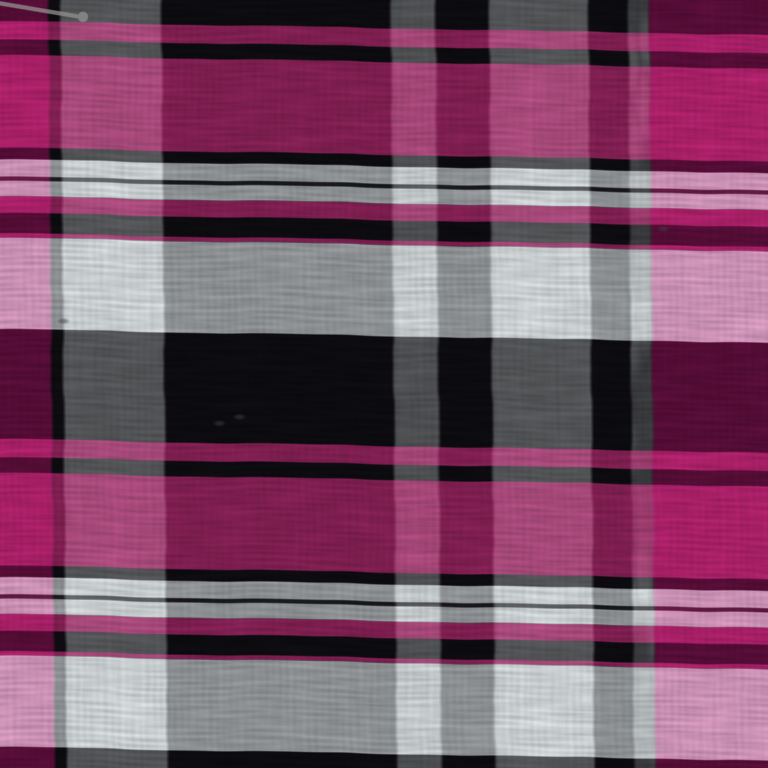
This texture is drawn by a three.js fragment shader. Its source:

```glsl
varying vec2 vUv;

const float REPEAT = 0.544;       // height of one weft repeat
const float FIRST_EDGE = 0.4285;  // top of the wide black band at the left edge
const float WEFT_TILT = 0.018;
const float WARP_TILT = 0.008;
const float WEFT_SOFT = 0.0028;
const float WARP_SOFT = 0.0065;
const float STREAK_DEPTH = 0.13;
const float THREAD_DEPTH = 0.025;

// Thread colours; weft alpha is how strongly it covers the warp
const vec4 WEFT_BLACK = vec4(0.045, 0.040, 0.055, 0.63);
const vec4 WEFT_PINK = vec4(0.62, 0.14, 0.385, 0.78);
const vec4 WEFT_WHITE = vec4(0.79, 0.81, 0.82, 0.68);
const vec3 WARP_BLACK = vec3(0.055, 0.050, 0.065);
const vec3 WARP_PINK = vec3(0.82, 0.07, 0.48);
const vec3 WARP_WHITE = vec3(0.79, 0.82, 0.82);
const vec3 PIN_STEEL = vec3(0.58, 0.57, 0.56);

vec2 hash2(vec2 p) {
  return fract(sin(vec2(dot(p, vec2(127.1, 311.7)), dot(p, vec2(269.5, 183.3)))) * 4375.85);
}

// Distance to the nearest scattered cell point
float cellular(vec2 p) {
  vec2 cell = floor(p);
  float nearest = 2.0;
  for (int j = -1; j <= 1; j++) {
    for (int i = -1; i <= 1; i++) {
      vec2 c = cell + vec2(float(i), float(j));
      nearest = min(nearest, length(c + hash2(c) - p));
    }
  }
  return nearest;
}

float band(float x, float start, float end, float soft) {
  float h = 0.5 * soft;
  return smoothstep(start - h, start + h, x) - smoothstep(end - h, end + h, x);
}

float weftBand(float t, float start, float end) {
  return band(t, start, end, WEFT_SOFT);
}

float warpBand(float x, float start, float end) {
  return band(x, start, end, WARP_SOFT);
}

float segment(vec2 p, vec2 a, vec2 b) {
  vec2 d = b - a;
  return length(p - a - d * clamp(dot(p - a, d) / dot(d, d), 0.0, 1.0));
}

// Horizontal stripes, measured down from the top of the wide black band
vec4 weftColor(float t) {
  float pink = weftBand(t, 0.143, 0.167) + weftBand(t, 0.187, 0.308)
             + weftBand(t, 0.371, 0.393) + weftBand(t, 0.419, 0.425);
  float white = weftBand(t, 0.323, 0.371) + weftBand(t, 0.425, REPEAT);
  vec4 color = mix(WEFT_BLACK, WEFT_PINK, clamp(pink, 0.0, 1.0));
  color = mix(color, WEFT_WHITE, clamp(white, 0.0, 1.0));
  return mix(color, WEFT_BLACK, 0.9 * weftBand(t, 0.3455, 0.3510));
}

// Vertical stripes across the whole width
vec3 warpColor(float x, float wear) {
  float pink = warpBand(x, -0.1, 0.067) + warpBand(x, 0.849, 1.1);
  float white = warpBand(x, 0.083, 0.214) + 0.92 * warpBand(x, 0.513, 0.571)
              + warpBand(x, 0.641, 0.770) + (0.64 + 0.3 * wear) * warpBand(x, 0.822, 0.849);
  vec3 color = mix(WARP_BLACK, WARP_PINK, pink);
  return mix(color, WARP_WHITE, clamp(white, 0.0, 1.0));
}

void main() {
  vec2 p = vec2(vUv.x, 1.0 - vUv.y);

  // Slightly skewed cloth with uneven thread edges
  float x = p.x - WARP_TILT * (p.y - 0.5) + 0.0008 * sin(p.y * 43.0 + sin(p.y * 97.0));
  float y = p.y - WEFT_TILT * p.x + 0.0007 * sin(p.x * 19.0 + sin(p.x * 41.0));
  float t = mod(y - FIRST_EDGE - 0.07, REPEAT) + 0.07;

  // Weft covers warp
  float wear = smoothstep(0.55, 0.1, cellular(vec2(x * 30.0, p.y * 9.0)));
  vec4 weft = weftColor(t);
  vec3 color = mix(warpColor(x, wear), weft.rgb, weft.a);

  // Slubby streaks and fine threads
  float streak = cellular(vec2(x * 13.0, y * 150.0)) - 0.5;
  float slub = cellular(vec2(x * 120.0 + 7.0, y * 12.0)) - 0.5;
  float threads = sin(y * 760.0 + 2.0 * sin(x * 23.0)) + 0.5 * sin(x * 690.0);
  color *= 1.0 + STREAK_DEPTH * (streak + 0.45 * slub) + THREAD_DEPTH * threads;
  color += 0.012 * streak;

  // Small lint specks
  for (int i = 0; i < 4; i++) {
    vec2 center = hash2(vec2(float(i) + 3.0, 8.0));
    float d = length((p - center) * vec2(0.5, 1.0));
    color = mix(color, vec3(0.25), 0.5 * smoothstep(0.005, 0.001, d));
  }

  // Pin at the upper left corner
  float pin = segment(p, vec2(-0.02, 0.001), vec2(0.105, 0.022));
  float pinHead = length(p - vec2(0.108, 0.022)) - 0.004;
  color = mix(color, PIN_STEEL, 0.75 * smoothstep(0.004, 0.0015, min(pin, pinHead)));

  gl_FragColor = vec4(clamp(color, 0.0, 1.0), 1.0);
}
```
